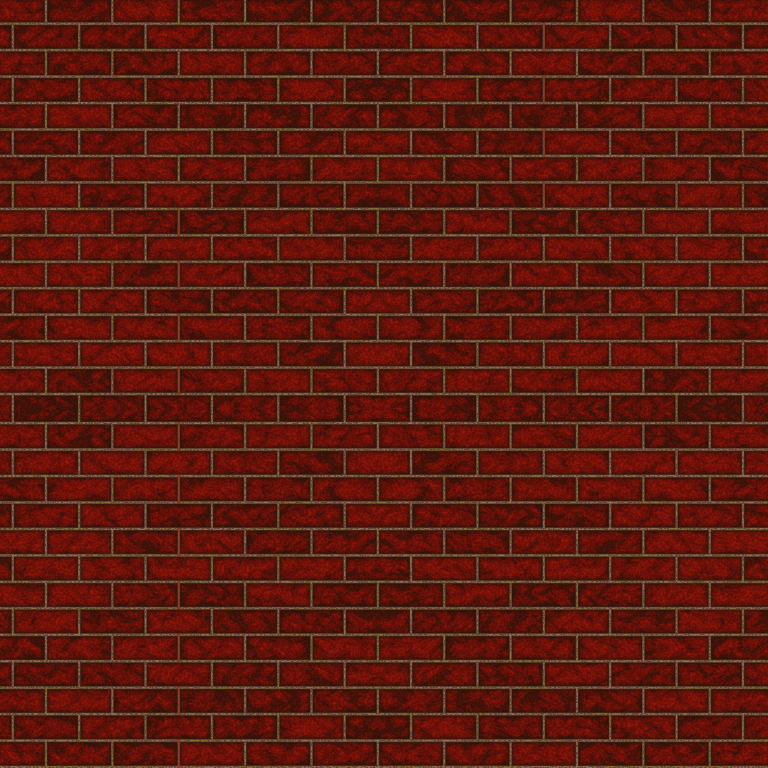
A WebGL 2 fragment shader for this texture:

```glsl
#version 300 es
precision highp float;
// Running-bond wall of dark red, blotched bricks with thin sandy mortar, mirrored about its centre.
uniform vec2 u_resolution;
out vec4 fragColor;

const vec2 CENTRE = vec2(0.492, 0.468);       // mirror axes
const vec2 BRICKS = vec2(11.57, 29.03);       // bricks across and courses down
const vec2 HALF_JOINT = vec2(0.0018, 0.0020); // half mortar width
const float EXTRA_HALF = 0.0017;              // the central course is a little taller

const vec3 BRICK_BRIGHT = vec3(0.51, 0.075, 0.035);
const vec3 BRICK_RED = vec3(0.42, 0.065, 0.035);
const vec3 BRICK_DARK = vec3(0.25, 0.075, 0.035);
const vec3 SHADOW = vec3(0.14, 0.07, 0.03);
const vec3 MORTAR_DARK = vec3(0.34, 0.23, 0.17);
const vec3 MORTAR_PINK = vec3(0.56, 0.40, 0.31);
const vec3 MORTAR_OLIVE = vec3(0.50, 0.41, 0.21);
const vec3 MORTAR_STAIN = vec3(0.50, 0.18, 0.12);

vec2 hash2(vec2 p) {
  vec3 q = fract(p.xyx * vec3(0.1031, 0.1030, 0.0973));
  q += dot(q, q.yzx + 33.33);
  return fract((q.xx + q.yz) * q.zy);
}

// Cellular noise: distance to the nearest scattered point
float cellular(vec2 p) {
  vec2 cell = floor(p), f = fract(p);
  float nearest = 4.0;
  for (int y = -1; y <= 1; y++) {
    for (int x = -1; x <= 1; x++) {
      vec2 o = vec2(x, y);
      vec2 d = o + hash2(cell + o) - f;
      nearest = min(nearest, dot(d, d));
    }
  }
  return sqrt(nearest);
}

float layeredCells(vec2 p) {
  float sum = 0.0, weight = 0.5;
  for (int i = 0; i < 4; i++) {
    sum += weight * cellular(p);
    p = p * 2.1 + 7.3;
    weight *= 0.55;
  }
  return sum;
}

// Running bond: xy = distance to vertical and horizontal joints, zw = brick index
vec4 bond(vec2 mirrored) {
  float v = max(mirrored.y - EXTRA_HALF, 0.0) * BRICKS.y + 0.5;
  float course = floor(v);
  float u = mirrored.x * BRICKS.x + 0.5 * (1.0 - mod(course, 2.0));
  vec2 f = fract(vec2(u, v));
  return vec4(min(f, 1.0 - f) / BRICKS, floor(u), course);
}

vec3 brickColor(vec2 p, vec2 id, float grain, float edge) {
  vec2 seed = hash2(id + 3.0);
  vec2 q = p * vec2(52.0, 70.0) + seed * 40.0;
  q += 0.3 * sin(q.yx * 2.3 + seed * 6.0);
  float blotch = layeredCells(q) + 0.22 * (seed.x - 0.5) + 0.10 * edge;
  blotch += 0.09 * (1.0 - step(0.5, id.y));   // central course is dirtier
  vec3 color = mix(BRICK_BRIGHT, BRICK_RED, smoothstep(0.28, 0.46, blotch));
  color = mix(color, BRICK_DARK, 0.9 * smoothstep(0.50, 0.66, blotch));
  return color * (0.78 + 0.42 * grain);
}

vec3 mortarColor(vec2 p, float grain, float stain, float depth) {
  float hue = smoothstep(0.3, 0.65, cellular(p * 24.0 + 11.0));
  vec3 light = mix(MORTAR_PINK, MORTAR_OLIVE, hue);
  vec3 color = mix(MORTAR_DARK, light, smoothstep(0.1, 0.75, grain));
  color = mix(color, MORTAR_STAIN, stain);
  return color * mix(0.72, 1.08, depth);
}

// Reddened upright seams: one in the lower wall, one in the upper
float seamStain(vec2 offset) {
  vec2 seams = vec2(-3.0, 2.5) / BRICKS.x;
  vec2 near = 1.0 - smoothstep(vec2(0.001), vec2(0.004), abs(offset.x - seams));
  float upper = smoothstep(0.25, 0.28, offset.y);
  return 0.7 * mix(near.x, near.y, upper);
}

void main() {
  float size = min(u_resolution.x, u_resolution.y);
  vec2 uv = gl_FragCoord.xy / size;
  vec2 p = abs(uv - CENTRE);
  vec4 wall = bond(p);

  // Worn outline of the brick face
  float grain = cellular(uv * 310.0);
  vec2 inset = wall.xy - HALF_JOINT;
  float inside = min(inset.x, inset.y) + 0.0011 * (grain - 0.5);
  float face = smoothstep(-0.7 / size, 0.7 / size, inside);
  float edge = exp(-max(inside, 0.0) / 0.0028);

  // Brick with a dark, soft rim, then the mortar between
  vec3 brick = brickColor(p, wall.zw, grain, edge);
  brick = mix(brick, SHADOW, 0.8 * edge);
  float depth = smoothstep(0.0, 0.0014, -inside);
  vec3 mortar = mortarColor(p, grain, seamStain(uv - CENTRE), depth);
  fragColor = vec4(mix(mortar, brick, face), 1.0);
}
```
